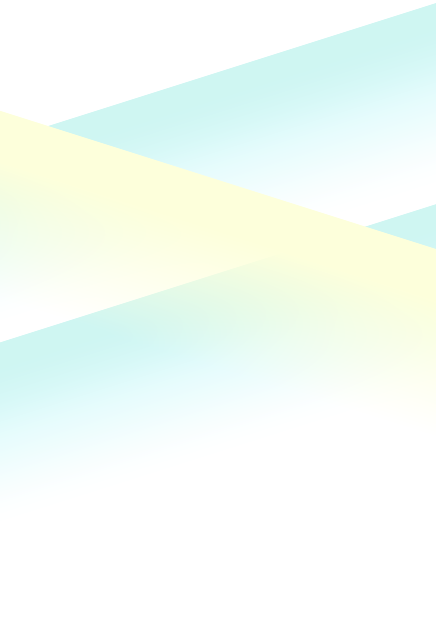
Reproduce this background procedurally as a Shadertoy shader.

```glsl
// Crossing pastel ribbons on white: two cyan bands rise to the right and a
// translucent yellow band falls across them. Each has a crisp upper edge
// and fades downward, measured as depth below that slanted edge.

// Depth below a line through the left side at height leftY
float depthBelow(vec2 uv, float leftY, float rise) {
    return leftY + rise * uv.x - uv.y;
}

// Antialiased coverage of the area below an edge
float coverage(float depth) {
    float halfPixel = 0.55 / iResolution.y;
    return smoothstep(-halfPixel, halfPixel, depth);
}

// Cyan at the edge, pale blue midway, white at the foot
vec3 cyanFade(float depth) {
    vec3 cyan = vec3(0.81, 0.963, 0.95);
    vec3 paleBlue = vec3(0.88, 0.985, 0.988);
    vec3 color = mix(cyan, paleBlue, smoothstep(0.03, 0.16, depth));
    return mix(color, vec3(1.0), smoothstep(0.09, 0.295, depth));
}

void mainImage(out vec4 fragColor, in vec2 fragCoord) {
    vec2 uv = fragCoord / iResolution.xy;
    vec3 color = vec3(1.0);

    // Rising cyan bands, upper one first
    for (int i = 0; i < 2; i++) {
        float depth = depthBelow(uv, 0.7793 - 0.3143 * float(i), 0.216);
        color = mix(color, cyanFade(depth), coverage(depth));
    }

    // Falling yellow band, dissolving into the layers beneath
    float depth = depthBelow(uv, 0.827, -0.216);
    float opacity = 1.0 - clamp((depth - 0.08) / 0.215, 0.0, 1.0);
    color = mix(color, vec3(0.992, 1.0, 0.86), opacity * coverage(depth));

    fragColor = vec4(color, 1.0);
}
```
